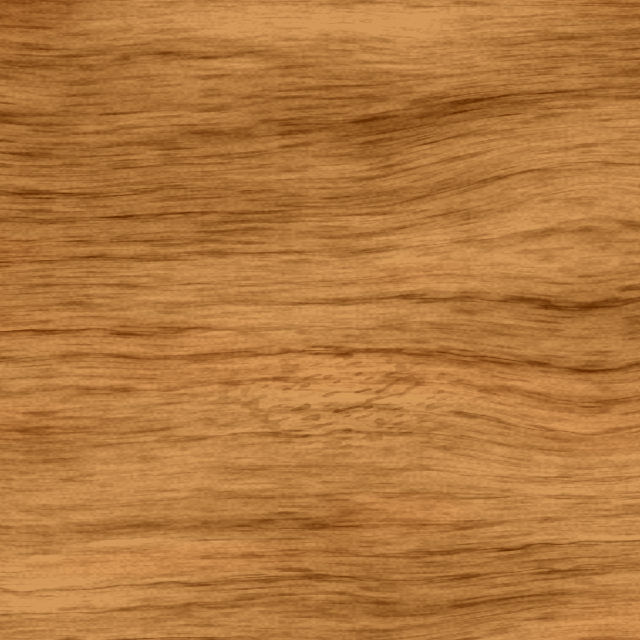
A Shadertoy shader for this texture:

```glsl
// Oiled wood board with horizontal grain: warped growth rings with ragged edges,
// broad soft figure in the upper half, fine dark pores and a patch of slanted flecks.
// All layers add to one tone value, which blends a dark and a light brown.

const vec3 DARK_WOOD = vec3(0.45, 0.23, 0.04);
const vec3 LIGHT_WOOD = vec3(0.81, 0.58, 0.33);
const vec3 RED_TINT = vec3(0.012, -0.008, -0.008);

float hash(vec2 p) {
    vec3 q = fract(p.xyx * 0.1031);
    q += dot(q, q.yzx + 33.33);
    return fract((q.x + q.y) * q.z);
}

// Smooth value noise in 0..1; the seed separates the layers.
float noise(vec2 p, float seed) {
    p += seed * vec2(17.3, 41.7);
    vec2 cell = floor(p);
    vec2 f = fract(p);
    f = f * f * (3.0 - 2.0 * f);
    float low = mix(hash(cell), hash(cell + vec2(1, 0)), f.x);
    float high = mix(hash(cell + vec2(0, 1)), hash(cell + vec2(1, 1)), f.x);
    return mix(low, high, f.y);
}

float fbm(vec2 p, float seed) {
    float sum = 0.0;
    float amplitude = 0.53;
    for (int i = 0; i < 4; i++) {
        sum += amplitude * noise(p, seed + float(i));
        p = p * 2.03 + 3.7;
        amplitude *= 0.5;
    }
    return sum;
}

// Bends the straight grain; the upper part sways more.
vec2 bendGrain(vec2 uv, float upper) {
    float sway = noise(uv * vec2(2.2, 2.6), 3.0) - 0.5;
    float ripple = noise(uv * vec2(5.0, 8.0), 5.0) - 0.5;
    return uv + vec2(0.0, sway * mix(0.08, 0.2, upper) + ripple * 0.022);
}

// Ring lines: crisp on one side, fading slowly on the other.
float growthRings(vec2 p, float count, float raggedness, float seed) {
    float ragged = noise(p * vec2(26.0, 250.0), seed) - 0.5;
    float t = p.y * count + ragged * raggedness;
    float rings = 0.0;
    for (int i = -1; i <= 1; i++) {
        float id = floor(t) + float(i);
        float d = t - id - 0.2 - 0.6 * hash(vec2(id, seed));
        float line = exp(-d * d * 130.0);
        float tail = exp(-abs(d) * 5.0) * smoothstep(0.06, -0.06, d);
        float along = noise(vec2(p.x * 2.5, id * 7.0), seed + 2.0);
        float strength = (0.4 + 0.6 * hash(vec2(id, seed + 9.0)))
                       * (0.15 + 0.85 * smoothstep(0.1, 0.65, along));
        rings += strength * (0.75 * line + 0.45 * tail);
    }
    return rings;
}

// Short dark pores along the grain.
float pores(vec2 p, vec2 scale, float seed) {
    return smoothstep(0.55, 0.88, noise(p * scale, seed));
}

// Slightly slanted small flecks inside a soft oval.
float flecks(vec2 uv, vec2 center, vec2 radius) {
    vec2 q = (uv - center) / radius;
    vec2 slanted = vec2(uv.x, uv.y - 0.22 * uv.x);
    float dash = smoothstep(0.55, 0.8, noise(slanted * vec2(62.0, 175.0), 31.0));
    return dash * exp(-dot(q, q));
}

void mainImage(out vec4 fragColor, in vec2 fragCoord) {
    vec2 uv = fragCoord / iResolution.xy;
    float upper = smoothstep(0.5, 0.75, uv.y);
    vec2 grain = bendGrain(uv, upper);

    // Broad figure, frayed into fibres at its borders.
    float fray = noise(uv * vec2(10.0, 190.0), 11.0) - 0.5;
    float figure = fbm(grain * vec2(2.1, 8.0) + vec2(0.0, fray * 0.5), 13.0) - 0.5;
    float shade = smoothstep(0.1, -0.18, figure);

    // Fibres, speckle and rings.
    float streak = noise(grain * vec2(6.0, 80.0), 19.0) - 0.5;
    float fibre = noise(grain * vec2(24.0, 190.0), 21.0) - 0.5;
    float speckle = noise(uv * vec2(190.0, 330.0), 23.0) - 0.5;
    float rings = growthRings(grain, 23.0, 0.3, 7.0) * mix(1.0, 0.5, upper)
                + growthRings(grain, 8.0, 0.12, 15.0) * 0.5;
    float pore = pores(grain, vec2(15.0, 230.0), 27.0) * (0.35 + 0.65 * shade)
               + 0.6 * pores(grain, vec2(32.0, 300.0), 29.0);

    float tone = 0.89
               + figure * mix(0.65, 1.15, upper)
               + streak * 0.2
               + fibre * 0.2
               + speckle * 0.2
               - rings * 0.66
               - pore * 0.28
               - flecks(uv, vec2(0.54, 0.38), vec2(0.19, 0.08)) * 0.42;

    vec3 color = mix(DARK_WOOD, LIGHT_WOOD, clamp(tone, -0.12, 1.06));
    color += RED_TINT * smoothstep(0.55, 0.85, noise(grain * vec2(3.0, 14.0), 37.0));
    fragColor = vec4(color, 1.0);
}
```
